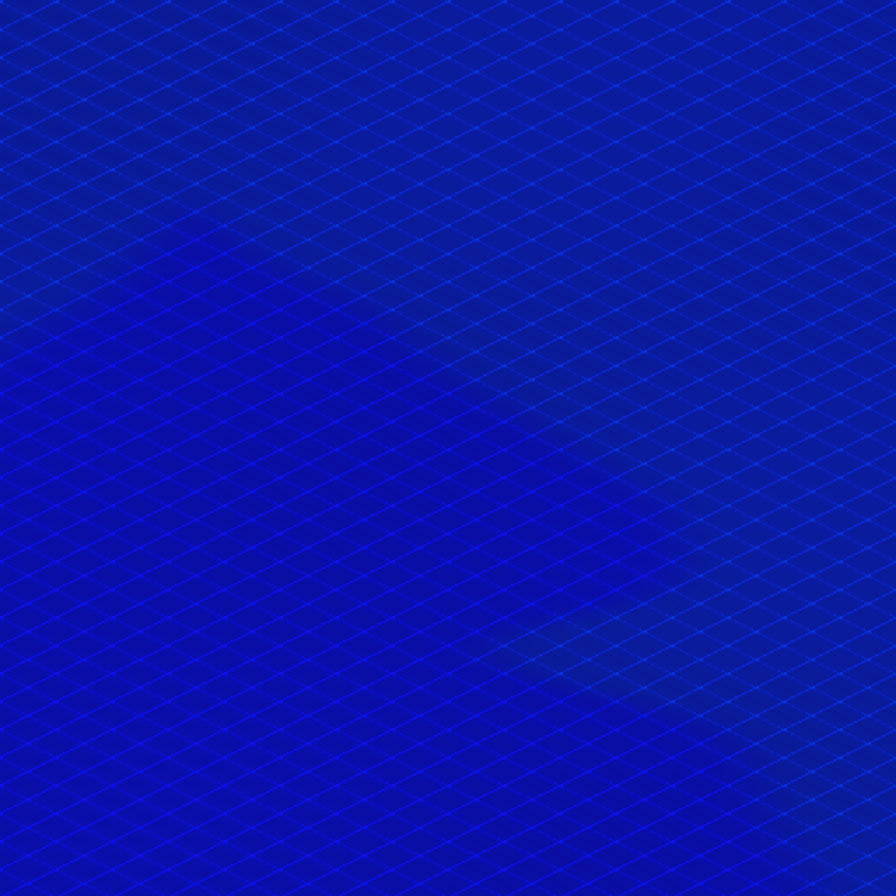
Reproduce this pattern procedurally as a WebGL 2 fragment shader.

```glsl
#version 300 es
precision highp float;

uniform vec2 u_resolution;
out vec4 fragColor;

// Lattice
const vec2 REPEATS = vec2(16.0, 32.0);
const float PHASE = 0.0625;
const float LINE_HALF_WIDTH = 0.037;
const float STEPS_PER_REPEAT = 16.0;
const float RISING_STRENGTH = 1.0;
const float FALLING_STRENGTH = 0.72;
const float NODE_RADIUS = 0.10;

// Colour zones
const float ZONE_SOFTNESS = 0.06;
const float NOTCH_HEIGHT = 0.27;
const float NOTCH_DEPTH = 0.25;
const float NOTCH_SPREAD = 0.06;
const float TONE_VARIATION = 0.02;

const vec3 STEEL_GROUND = vec3(0.04, 0.105, 0.61);
const vec3 STEEL_LINE = vec3(0.04, 0.155, 0.86);
const vec3 STEEL_NODE = vec3(0.05, 0.30, 0.93);
const vec3 ROYAL_GROUND = vec3(0.04, 0.055, 0.66);
const vec3 ROYAL_LINE = vec3(0.04, 0.065, 0.93);
const vec3 ROYAL_NODE = vec3(0.06, 0.09, 0.99);

// Signed offset from the nearest whole number
float nearestOffset(float x) {
  return x - floor(x + 0.5);
}

// Staircase with softened risers
float staircase(float x, float pixel) {
  float t = x * STEPS_PER_REPEAT - 0.5;
  float soft = clamp(0.5 * pixel * STEPS_PER_REPEAT, 0.01, 0.5);
  float riser = smoothstep(0.5 - soft, 0.5 + soft, fract(t));
  return (floor(t) + riser + 0.5) / STEPS_PER_REPEAT;
}

float lineMask(float offset, float pixel) {
  return 1.0 - smoothstep(LINE_HALF_WIDTH - 0.5 * pixel,
                          LINE_HALF_WIDTH + 0.5 * pixel, abs(offset));
}

// Royal blue mass: sloped shoulders with a notch in the right flank
float royalZone(vec2 uv) {
  float shoulder = 0.27 + 1.62 * (0.733 - uv.y);
  float flank = 0.755 + 0.34 * (0.427 - uv.y);
  float fromNotch = (uv.y - NOTCH_HEIGHT) / NOTCH_SPREAD;
  float right = min(shoulder, flank) - NOTCH_DEPTH * exp(-fromNotch * fromNotch);
  float left = 1.3 * (uv.y - 0.597);
  float ripple = 0.012 * sin(23.0 * uv.y + 2.0 * sin(9.0 * uv.x));
  float inRight = smoothstep(-ZONE_SOFTNESS, ZONE_SOFTNESS, right - uv.x + ripple);
  float inLeft = smoothstep(-ZONE_SOFTNESS, ZONE_SOFTNESS, uv.x - left + ripple);
  return inRight * inLeft;
}

// Slow drift in tone across the field
float drift(vec2 uv) {
  return 0.5 * sin(7.0 * uv.x + 4.0 * uv.y) + 0.5 * sin(11.0 * uv.y - 5.0 * uv.x + 1.3);
}

void main() {
  vec2 uv = gl_FragCoord.xy / u_resolution;
  vec2 grid = uv * REPEATS;
  vec2 pixel = REPEATS / u_resolution;

  // Two crossing families of stepped lines form the diamonds
  float stepped = staircase(grid.x, pixel.x);
  float rising = nearestOffset(grid.y - stepped + PHASE);
  float falling = nearestOffset(grid.y + stepped + PHASE);

  // Every other step is dimmer, most clearly on the falling lines
  float dash = 0.5 + 0.5 * sin(3.14159 * STEPS_PER_REPEAT * stepped);
  float risingMask = lineMask(rising, pixel.y) * mix(0.65, 1.0, dash);
  float fade = 1.0 - 0.5 * abs(rising);
  float fallingMask = lineMask(falling, pixel.y) * mix(0.3, 1.0, dash) * fade;
  float node = 1.0 - smoothstep(0.0, NODE_RADIUS, length(vec2(rising, falling)));

  // Ground, with a faint sheen across each diamond
  float royal = royalZone(uv);
  vec3 ground = mix(STEEL_GROUND, ROYAL_GROUND, royal);
  float sheen = 0.03 * (1.0 - 4.0 * abs(falling));
  ground *= 1.0 + sheen + TONE_VARIATION * drift(uv);

  // Lines and crossings
  float strokes = max(RISING_STRENGTH * risingMask, FALLING_STRENGTH * fallingMask);
  vec3 color = mix(ground, mix(STEEL_LINE, ROYAL_LINE, royal), strokes);
  color = mix(color, mix(STEEL_NODE, ROYAL_NODE, royal), 0.6 * node);

  fragColor = vec4(color, 1.0);
}
```
